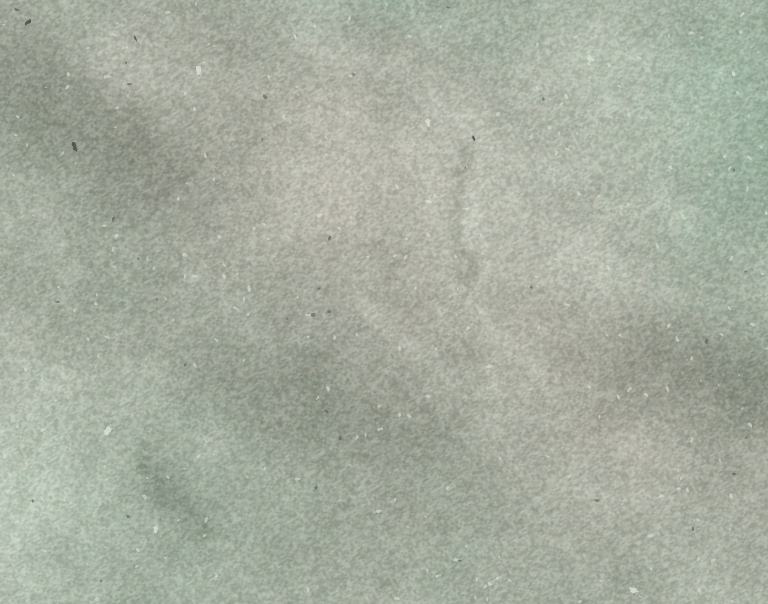
A Shadertoy shader for this texture:

```glsl
// Worn, dusty concrete ground: soft green and rosy stains, pale scuffs, fine grit and scattered chips.

const vec3 CONCRETE = vec3(0.646, 0.674, 0.621);
const vec3 ROSY_TINT = vec3(0.025, -0.009, 0.002);
const vec3 PALE_CHIP = vec3(0.86, 0.89, 0.84);
const vec3 DARK_CHIP = vec3(0.27, 0.29, 0.27);

// Integer hash of a cell, from 0 to 1
float hash(vec2 cell, uint seed) {
    uvec2 q = uvec2(ivec2(cell)) * uvec2(1597u, 3571u) + seed * 7919u;
    uint n = (q.x ^ (q.y << 9)) * 747796405u + 2891336453u;
    n = ((n >> ((n >> 28) + 4u)) ^ n) * 277803737u;
    n = (n >> 22) ^ n;
    return float(n & 65535u) / 65535.0;
}

// Smooth value noise, from -1 to 1
float noise(vec2 p, uint seed) {
    vec2 i = floor(p), f = fract(p);
    f = f * f * (3.0 - 2.0 * f);
    float low = mix(hash(i, seed), hash(i + vec2(1, 0), seed), f.x);
    float high = mix(hash(i + vec2(0, 1), seed), hash(i + vec2(1, 1), seed), f.x);
    return 2.0 * mix(low, high, f.y) - 1.0;
}

float fbm(vec2 p, uint seed) {
    float sum = 0.0, weight = 0.5;
    for (uint k = 0u; k < 4u; k++) {
        sum += weight * noise(p, seed + k);
        p = mat2(1.6, 1.2, -1.2, 1.6) * p + 3.7;
        weight *= 0.5;
    }
    return sum;
}

vec2 rotate(vec2 p, float angle) {
    float c = cos(angle), s = sin(angle);
    return vec2(c * p.x + s * p.y, c * p.y - s * p.x);
}

// Soft oval stain
float stain(vec2 p, vec2 center, vec2 radius, float angle) {
    vec2 d = rotate(p - center, angle) / radius;
    return exp(-dot(d, d));
}

// Soft stroke from a to b
float scuff(vec2 p, vec2 a, vec2 b, float width) {
    vec2 ab = b - a;
    float t = clamp(dot(p - a, ab) / dot(ab, ab), 0.0, 1.0);
    float d = length(p - a - ab * t) / width;
    return exp(-d * d);
}

// Irregular chips, at most one in each grid cell
float chips(vec2 p, float cells, float share, float size, float blur, uint seed) {
    vec2 cell = floor(p * cells);
    float present = step(hash(cell, seed), share);
    vec2 jitter = vec2(hash(cell, seed + 1u), hash(cell, seed + 2u));
    vec2 d = p - (cell + 0.2 + 0.6 * jitter) / cells;
    d = rotate(d, 6.28 * hash(cell, seed + 3u)) * vec2(0.75, 1.35);
    float radius = size * mix(0.4, 1.0, hash(cell, seed + 4u));
    float edge = length(d) + 0.5 * radius * noise(p * 300.0, seed + 5u);
    return present * (1.0 - smoothstep(radius - blur, radius + blur, edge));
}

// Broad light and dark areas
float shade(vec2 p) {
    float s = 0.085 * stain(p, vec2(0.66, 0.72), vec2(0.20, 0.14), -0.8);
    s += 0.070 * stain(p, vec2(0.24, 0.87), vec2(0.16, 0.06), -0.7);
    s += 0.065 * stain(p, vec2(0.00, 0.14), vec2(0.18, 0.34), 0.0);
    s += 0.055 * stain(p, vec2(1.00, 0.90), vec2(0.24, 0.15), -0.5);
    s += 0.045 * stain(p, vec2(0.96, 0.60), vec2(0.22, 0.10), -0.5);
    s -= 0.095 * stain(p, vec2(0.12, 0.80), vec2(0.28, 0.12), -0.4);
    s -= 0.095 * stain(p, vec2(1.16, 0.40), vec2(0.22, 0.08), -0.3);
    s -= 0.070 * stain(p, vec2(0.48, 0.34), vec2(0.30, 0.08), -0.4);
    s -= 0.060 * stain(p, vec2(0.28, 0.17), vec2(0.13, 0.06), -0.9);
    s -= 0.050 * scuff(p, vec2(0.24, 0.23), vec2(0.31, 0.13), 0.024);
    s -= 0.055 * scuff(p, vec2(0.765, 0.76), vec2(0.77, 0.54), 0.018);
    return s;
}

// Pale worn lines: a broken arch with branches
float wear(vec2 p) {
    float w = 0.7 * scuff(p, vec2(0.50, 0.94), vec2(0.66, 0.88), 0.016);
    w += 0.8 * scuff(p, vec2(0.66, 0.88), vec2(0.79, 0.79), 0.018);
    w += 0.7 * scuff(p, vec2(0.79, 0.77), vec2(0.79, 0.49), 0.015);
    w += scuff(p, vec2(0.60, 0.49), vec2(0.72, 0.38), 0.013);
    w += scuff(p, vec2(0.79, 0.47), vec2(0.88, 0.37), 0.012);
    w += 0.6 * scuff(p, vec2(0.82, 0.75), vec2(1.12, 0.64), 0.020);
    w += 0.7 * scuff(p, vec2(0.05, 0.65), vec2(0.12, 0.50), 0.016);
    return w + 0.5 * scuff(p, vec2(0.90, 0.30), vec2(1.12, 0.25), 0.016);
}

// Rosy (positive) against green (negative)
float tint(vec2 p) {
    float t = 1.1 * stain(p, vec2(0.55, 0.70), vec2(0.42, 0.26), -0.6);
    t += 0.7 * stain(p, vec2(1.05, 0.30), vec2(0.35, 0.20), -0.5);
    t -= 1.3 * stain(p, vec2(1.27, 0.78), vec2(0.20, 0.28), 0.0);
    t -= 0.9 * stain(p, vec2(0.60, 1.04), vec2(0.45, 0.10), 0.0);
    return t - 0.4 * stain(p, vec2(0.10, 0.05), vec2(0.40, 0.40), 0.0);
}

void mainImage(out vec4 fragColor, in vec2 fragCoord) {
    vec2 p = fragCoord / iResolution.y;
    float blur = max(0.0012, 0.7 / iResolution.y);
    vec2 warped = p + 0.045 * vec2(fbm(p * 9.0, 11u), fbm(p * 9.0, 23u));

    // Stains and scuffs
    float light = shade(warped) + 0.045 * wear(warped);
    light += 0.060 * fbm(p * 6.0, 31u) + 0.030 * fbm(p * 22.0, 37u);
    float rosy = tint(warped) + 0.4 * fbm(p * 5.0, 41u) - 0.15;

    // Grit, slightly drawn out along a rising diagonal
    vec2 grain = rotate(p, 0.5);
    light += 0.034 * noise(grain * vec2(120.0, 165.0), 51u);
    light += 0.058 * noise(grain * vec2(240.0, 310.0), 61u);
    rosy += 0.25 * noise(grain * 100.0, 71u);
    vec3 color = CONCRETE + light + ROSY_TINT * rosy;

    // Scattered chips
    color = mix(color, PALE_CHIP, 0.60 * chips(p, 60.0, 0.06, 0.0036, blur, 81u));
    color = mix(color, PALE_CHIP, 0.80 * chips(p, 13.0, 0.05, 0.0060, blur, 91u));
    color = mix(color, DARK_CHIP, 0.50 * chips(p, 45.0, 0.015, 0.0034, blur, 101u));
    color = mix(color, DARK_CHIP, 0.80 * chips(p, 11.0, 0.035, 0.0055, blur, 111u));

    fragColor = vec4(clamp(color, 0.0, 1.0), 1.0);
}
```
